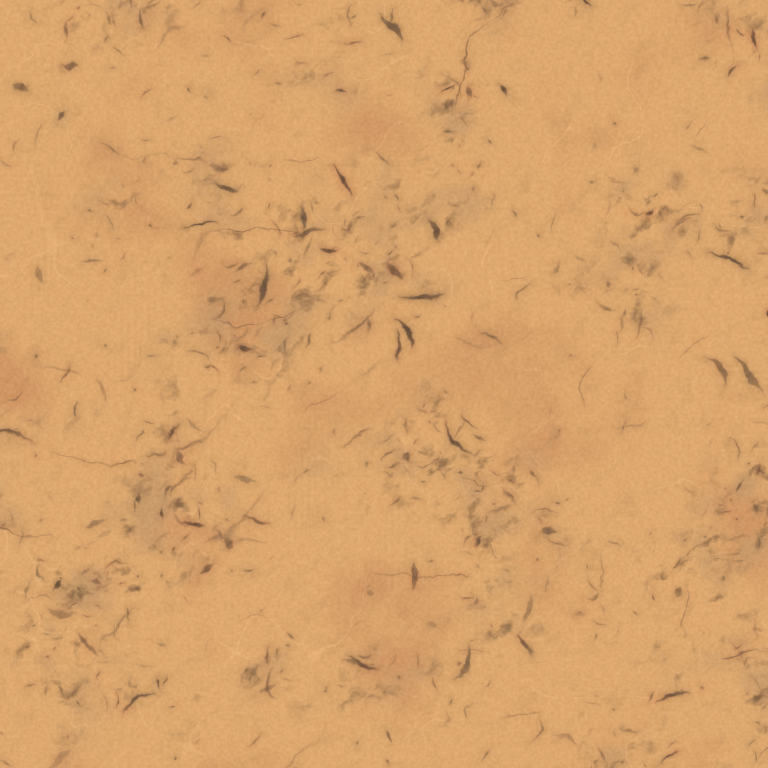
This texture is drawn by a three.js fragment shader. Its source:

```glsl
// Warm ochre stone with clustered brown stains, broken veins and short dark cracks.
// Layered gradient noise gives the ground and stains; zero lines of warped noise
// give the veins; tapered, bent strokes scattered on jittered grids give the cracks.

varying vec2 vUv;

const vec3 GROUND = vec3(0.872, 0.662, 0.434);
const vec3 ROSY   = vec3(0.805, 0.575, 0.385);
const vec3 OLIVE  = vec3(0.790, 0.610, 0.420);
const vec3 STAIN  = vec3(0.620, 0.470, 0.320);
const vec3 RUST   = vec3(0.690, 0.450, 0.310);
const vec3 CRACK  = vec3(0.360, 0.275, 0.215);

const float LEAN = 0.55;           // main direction, radians
const float CLUSTER_SCALE = 5.5;
const float BLOTCH_SCALE = 40.0;
const float VEIN_SCALE = 8.0;
const float VEIN_WIDTH = 0.0016;
const float CRACK_CELLS = 17.0;
const float FLECK_CELLS = 41.0;
const float EDGE = 0.0016;         // softness of sharp edges
const float GRAIN = 0.035;

float hash(vec2 p) {
  return fract(sin(dot(p, vec2(127.1, 311.7))) * 43758.5453);
}

mat2 rotation(float a) {
  float c = cos(a), s = sin(a);
  return mat2(c, -s, s, c);
}

float cornerSlope(vec2 cell, vec2 offset) {
  float a = 6.2832 * hash(cell);
  return dot(vec2(cos(a), sin(a)), offset);
}

float noise(vec2 p) {
  vec2 i = floor(p), f = fract(p);
  vec2 u = f * f * f * (f * (f * 6.0 - 15.0) + 10.0);
  vec2 e = vec2(1.0, 0.0);
  return mix(mix(cornerSlope(i, f), cornerSlope(i + e, f - e), u.x),
             mix(cornerSlope(i + e.yx, f - e.yx), cornerSlope(i + 1.0, f - 1.0), u.x), u.y);
}

float fbm(vec2 p) {
  float sum = 0.0, amp = 1.0;
  for (int i = 0; i < 4; i++) {
    sum += amp * noise(p);
    p = rotation(0.6) * p * 2.03 + 7.3;
    amp *= 0.5;
  }
  return sum;
}

// Patches in which the marks gather, drawn out along the lean
float clusterAt(vec2 p) {
  vec2 q = rotation(LEAN) * p * vec2(0.75, 1.0);
  return smoothstep(-0.05, 0.45, fbm(q * CLUSTER_SCALE + 3.7));
}

// Scattered tapered strokes: x = dark core, y = soft halo
vec2 strokes(vec2 p, float cells, float seed) {
  vec2 home = floor(p * cells), marks = vec2(0.0);
  for (int j = -1; j <= 1; j++) {
    for (int i = -1; i <= 1; i++) {
      vec2 cell = home + vec2(float(i), float(j));
      vec2 id = cell + seed;
      vec2 centre = cell + vec2(hash(id + 1.3), hash(id + 2.7));
      float present = step(hash(id + 4.1), mix(0.13, 0.85, clusterAt(centre / cells)));
      float angle = LEAN + 2.6 * (hash(id + 5.9) + hash(id + 8.2) - 1.0);
      float size = hash(id + 6.4);
      float halfLength = mix(0.10, 0.55, size * size);
      float halfWidth = mix(0.025, 0.075, hash(id + 9.6));
      vec2 q = rotation(angle) * (p * cells - centre);
      q.y += (hash(id + 3.8) - 0.5) * 1.8 * q.x * q.x;
      float along = min(abs(q.x) / halfLength, 1.0);
      float gap = length(vec2(max(abs(q.x) - halfLength, 0.0), q.y));
      float d = (gap - halfWidth * (1.0 - along * along)) / cells;
      float strength = present * mix(0.25, 1.0, hash(id + 7.5));
      float core = (1.0 - smoothstep(-EDGE, EDGE, d)) * (1.0 - 0.5 * along);
      float halo = exp(-max(d, 0.0) / 0.0045);
      marks = max(marks, strength * vec2(core, halo));
    }
  }
  return marks;
}

void main() {
  vec2 p = vUv;
  vec2 warp = vec2(fbm(p * 24.0 + 11.0), fbm(p * 24.0 + 37.0));
  vec2 ragged = p + 0.009 * warp;
  vec2 leaning = rotation(LEAN) * ragged * vec2(0.7, 1.0);
  float cluster = clusterAt(p);

  // Ground with rosy and olive clouds
  vec3 color = mix(GROUND, ROSY, 0.75 * smoothstep(0.0, 0.65, fbm(p * 5.0 + 21.0)));
  color = mix(color, OLIVE, cluster * smoothstep(-0.2, 0.5, fbm(p * 13.0 + 5.0)));

  // Soft blotches with darker hearts
  float blotch = fbm(leaning * BLOTCH_SCALE + 51.0);
  color = mix(color, STAIN, 0.8 * smoothstep(0.10, 0.60, blotch) * mix(0.10, 1.0, cluster));
  color = mix(color, CRACK, 0.5 * smoothstep(0.45, 0.80, blotch) * mix(0.05, 1.0, cluster));

  // Broken veins of changing width
  float veinGap = abs(noise(leaning * VEIN_SCALE + 63.0)) / VEIN_SCALE;
  float broken = smoothstep(0.0, 0.35, noise(p * 14.0 + 71.0)) * mix(0.3, 1.0, cluster);
  float vein = 1.0 - smoothstep(0.0, EDGE + VEIN_WIDTH * broken, veinGap);
  color = mix(color, RUST, 0.4 * broken * exp(-veinGap / 0.006));
  color = mix(color, CRACK, 0.65 * broken * vein);

  // Long cracks and small flecks
  vec2 cracks = strokes(ragged, CRACK_CELLS, 0.0);
  vec2 flecks = strokes(ragged, FLECK_CELLS, 90.0);
  vec3 haloColor = mix(STAIN, RUST, smoothstep(-0.2, 0.3, noise(p * 19.0)));
  color = mix(color, haloColor, 0.6 * max(cracks.y, 0.55 * flecks.y));
  color = mix(color, CRACK, 0.9 * max(cracks.x, 0.6 * flecks.x));

  // Pale hairlines and fine grain
  float hairGap = abs(noise(ragged * 11.0 + 83.0)) / 11.0;
  color += 0.03 * (1.0 - smoothstep(0.0, EDGE, hairGap)) * smoothstep(0.0, 0.3, noise(p * 9.0 + 95.0));
  color += GRAIN * (noise(p * 230.0) + 0.6 * noise(p * 110.0 + 15.0));

  gl_FragColor = vec4(color, 1.0);
}
```
